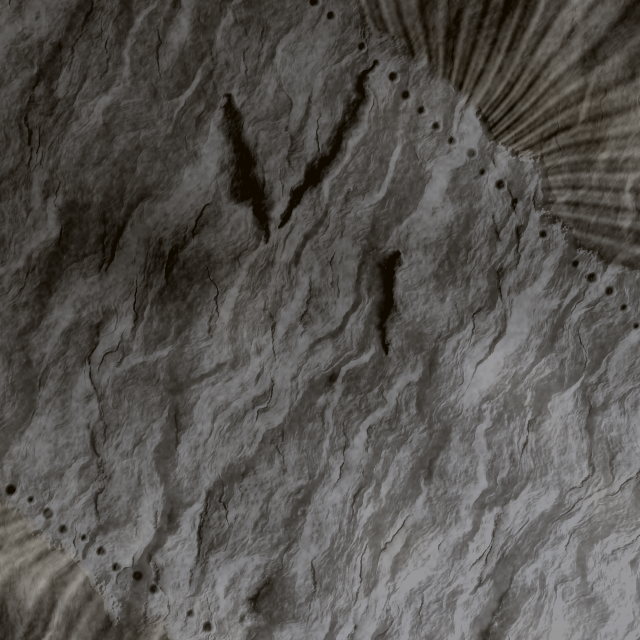
Write a three.js fragment shader that draws this texture.

```glsl
// Weathered grey rock wall: leaning facets, ragged clefts and two fluted fans.
// A height field of smooth cellular facets and creased noise is lit from the left,
// then mapped to a ramp from brown shadow to bluish stone.
varying vec2 vUv;

const vec3 SHADOW = vec3(0.13, 0.11, 0.08);
const vec3 STONE = vec3(0.53, 0.53, 0.54);
const vec3 OCHRE = vec3(1.04, 1.0, 0.91);
const vec2 LIGHT_DIR = vec2(-0.88, 0.47);
const vec2 LEAN = vec2(0.45, 0.89);
const float BASE_TONE = 0.63;
const float RELIEF = 0.5;
const float CUT_DARKNESS = 0.62;
const float FLUTES = 50.0;
const float PIT_SPACING = 0.034;
const float LIGHT_STEP = 0.002;

float hash(vec2 p) {
  vec3 q = fract(p.xyx * vec3(0.1031, 0.103, 0.0973));
  q += dot(q, q.yzx + 33.33);
  return fract((q.x + q.y) * q.z);
}
vec2 hash2(vec2 p) { return vec2(hash(p + 7.0), hash(p + 53.0)); }

float noise(vec2 p) {
  vec2 i = floor(p), f = fract(p);
  f = f * f * (3.0 - 2.0 * f);
  return mix(mix(hash(i), hash(i + vec2(1, 0)), f.x),
             mix(hash(i + vec2(0, 1)), hash(i + vec2(1, 1)), f.x), f.y);
}
float fbm(vec2 p) {
  float sum = 0.0, amp = 0.5;
  for (int i = 0; i < 6; i++) {
    sum += amp * noise(p);
    p = mat2(1.6, 1.2, -1.2, 1.6) * p + 17.0;
    amp *= 0.5;
  }
  return sum;
}

// Cellular noise blended into tilted planes with soft ledges between them
float facets(vec2 p) {
  vec2 i = floor(p), f = fract(p);
  float sum = 0.0, total = 0.0001;
  for (int y = -1; y <= 1; y++) for (int x = -1; x <= 1; x++) {
    vec2 g = vec2(x, y), r = f - g - hash2(i + g);
    float w = exp(-14.0 * dot(r, r));
    sum += w * (dot(r, hash2(i + g + 91.0) - 0.5) + 0.25 * hash(i + g + 31.0));
    total += w;
  }
  return sum / total;
}

// Scattered tapered cuts: one sharp lip, one soft side
float gouges(vec2 p, float slant) {
  vec2 i = floor(p), f = fract(p);
  float deep = 0.0;
  for (int y = -1; y <= 1; y++) for (int x = -1; x <= 1; x++) {
    vec2 g = vec2(x, y), rnd = hash2(i + g + 11.0), v = f - g - hash2(i + g);
    float angle = mix(1.85, 1.2, rnd.x) - slant;
    vec2 dir = vec2(cos(angle), sin(angle));
    float along = dot(v, dir), side = dot(v, vec2(dir.y, -dir.x));
    float taper = 1.0 - smoothstep(0.0, 0.3 + 0.55 * rnd.y, abs(along));
    float width = (0.04 + 0.24 * rnd.x * rnd.y) * taper + 0.004;
    float cut = smoothstep(-0.05, 0.02, side) * exp(-max(side, 0.0) / width);
    deep = max(deep, cut * sqrt(taper) * smoothstep(0.2, 0.85, rnd.y));
  }
  return deep;
}

float cleft(vec2 p, vec2 a, vec2 b, float width) {
  float h = clamp(dot(p - a, b - a) / dot(b - a, b - a), 0.0, 1.0);
  return 1.0 - smoothstep(0.0, width * (0.3 + 3.0 * h * (1.0 - h)), length(p - mix(a, b, h)));
}

// Flutes radiating past an edge: x = mask, y = flute profile, z = pits along the edge
vec3 fan(vec2 p, vec2 centre, vec2 edge, vec2 normal) {
  float depth = dot(p - edge, normal);
  float mask = smoothstep(0.0, 0.025, depth + 0.12 * (fbm(p * 11.0) - 0.5));
  vec2 v = p - centre;
  float phase = atan(v.y, v.x) * FLUTES + 6.0 * noise(p * 8.0);
  float flute = 0.5 + 0.36 * sin(phase) + 0.14 * sin(phase * 2.3 + 1.0);
  float u = dot(p - edge, vec2(normal.y, -normal.x)) / PIT_SPACING;
  vec2 rnd = hash2(vec2(floor(u), 5.0 + floor(edge.x * 9.0)));
  vec2 toPit = vec2((fract(u) - 0.5) * PIT_SPACING, depth + 0.012 + 0.014 * rnd.x);
  float pit = 1.0 - smoothstep(0.004, 0.012, length(toPit) + 0.004 * rnd.y);
  return vec3(mask, flute, pit * step(0.25, rnd.x));
}

// x = height, y = cut depth, z = flute profile, w = fan mask
vec4 wall(vec2 p) {
  vec2 warp = vec2(fbm(p * 8.0), fbm(p * 8.0 + 40.0)) - 0.5;
  vec2 ragged = vec2(fbm(p * 32.0), fbm(p * 32.0 + 60.0)) - 0.5;
  vec2 b = p + 0.09 * warp, c = b + 0.03 * ragged;
  vec2 q = vec2(dot(b, vec2(LEAN.y, -LEAN.x)), 0.45 * dot(b, LEAN));
  float rough = mix(0.55, 1.0, smoothstep(-0.5, 0.3, p.x - p.y));
  float slant = 0.4 * smoothstep(-0.1, 0.7, p.x - p.y);
  vec3 upper = fan(p, vec2(0.66, 0.69), vec2(0.76, 0.76), vec2(0.707, 0.707));
  vec3 lower = fan(p, vec2(0.34, 0.32), vec2(0.16, 0.11), vec2(-0.57, -0.82));
  float mask = max(upper.x, lower.x), flute = mix(lower.y, upper.y, step(1.0, p.x + p.y));
  float cut = max(gouges(c * 6.5, slant), 0.65 * gouges(c * 14.0 + 5.0, slant));
  cut *= rough * clamp(0.9 + 3.0 * ragged.x + 2.0 * warp.y, 0.0, 1.0);
  cut = max(cut, cleft(c, vec2(0.35, 0.84), vec2(0.40, 0.63), 0.045));
  cut = max(cut, cleft(c, vec2(0.43, 0.64), vec2(0.60, 0.88), 0.028));
  cut = max(cut, cleft(c, vec2(0.62, 0.60), vec2(0.60, 0.44), 0.030));
  cut = max(cut * (1.0 - 0.7 * mask), max(upper.z, lower.z));
  float rock = 0.11 * facets(q * 6.0) + 0.045 * facets(q * 17.0 + 9.0);
  rock += 0.028 * abs(fbm(q * 24.0) - 0.48) + 0.045 * fbm(p * 9.0);
  float h = rough * rock * (1.0 - 0.6 * mask);
  return vec4(h - 0.007 * cut + 0.003 * mask * flute, cut, flute, mask);
}

void main() {
  vec2 p = vUv, smoke = (p - vec2(0.34, 0.60)) / vec2(0.24, 0.09);
  vec4 w = wall(p);
  float slope = (w.x - wall(p + LIGHT_DIR * LIGHT_STEP).x) / LIGHT_STEP;
  float mottle = fbm(p * 5.0 + 20.0) - 0.5;
  // Broad light, smoky stains, grain, flutes and relief
  float tone = BASE_TONE + 0.36 * (p.x - 0.5) - 0.44 * (p.y - 0.5);
  tone += 0.7 * mottle - 0.3 * exp(-dot(smoke, smoke));
  tone += 0.14 * (noise(p * 190.0) + noise(p * 90.0) - 1.0);
  tone += w.w * (0.42 * (w.z - 0.5) - 0.14 + 0.5 * (noise(p * 10.0) - 0.5));
  tone += RELIEF * slope / sqrt(1.0 + 3.0 * slope * slope) - CUT_DARKNESS * w.y;
  vec3 colour = mix(SHADOW, STONE, clamp(tone, -0.18, 1.15));
  float warm = clamp(0.7 * w.w + 1.5 * mottle, 0.0, 1.0);
  gl_FragColor = vec4(max(colour * mix(vec3(1.0), OCHRE, warm), 0.0), 1.0);
}
```
